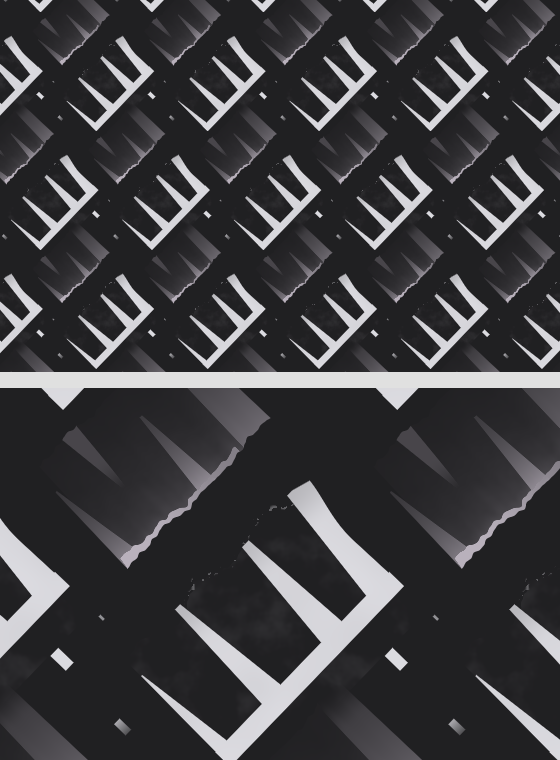
Top, the full canvas; bottom, a detail of the centre.
Write a Shadertoy shader that draws this pattern.

```glsl
// Staggered rows of tilted white combs, each with a torn faded ghost and small chips, on near-black.
#define REPEATS 5.026            // combs across the canvas
#define ROW_STEP 1.067           // row height, in repeat widths
#define ORIGIN vec2(0.864, 0.026)
#define TILT 0.804               // angle of the comb's spine
#define SPINE_LENGTH 0.750
#define SPINE_WIDTH 0.062
#define TEAR_HEIGHT 0.632        // distance of the ghost's torn edge from the spine
#define TEAR_ROUGHNESS 0.035
#define SMOKE 0.075
#define DARK vec3(0.126, 0.124, 0.133)
#define PAPER vec3(0.860, 0.858, 0.878)
#define GHOST vec3(0.830, 0.795, 0.845)

float hash(vec2 p) {
    return fract(sin(dot(p, vec2(12.9898, 78.233))) * 43758.5453);
}

float noise(vec2 p) {
    vec2 i = floor(p), f = fract(p);
    f = f * f * (3.0 - 2.0 * f);
    return mix(mix(hash(i), hash(i + vec2(1, 0)), f.x),
               mix(hash(i + vec2(0, 1)), hash(i + vec2(1, 1)), f.x), f.y);
}

float fbm(vec2 p) {
    float sum = 0.0, amp = 0.5;
    for (int i = 0; i < 4; i++) {
        sum += amp * noise(p);
        p = p * 2.03 + 7.1;
        amp *= 0.5;
    }
    return sum;
}

// Coverage of a signed distance, smoothed over one pixel
float cover(float d) {
    return clamp(0.5 - d * iResolution.x / REPEATS, 0.0, 1.0);
}

float box(vec2 p, vec2 halfSize) {
    vec2 d = abs(p) - halfSize;
    return max(d.x, d.y);
}

// Blade between two heights; base and top hold its left and right sides
float blade(vec2 p, vec2 base, vec2 top, float low, float high) {
    vec2 side = mix(base, top, clamp((p.y - low) / (high - low), 0.0, 1.0));
    return max(max(side.x - p.x, p.x - side.y), max(low - p.y, p.y - high));
}

// White comb: spine, four blades, smoky panels with a ragged far edge
float comb(vec2 p) {
    vec2 mid = vec2(SPINE_LENGTH, SPINE_WIDTH) * 0.5;
    float d = box(p - mid, mid);
    d = min(d, blade(p, vec2(0.0, 0.056), vec2(0.010, 0.015), 0.0, 0.380));
    d = min(d, blade(p, vec2(0.197, 0.287), vec2(0.224, 0.246), 0.0, 0.445));
    d = min(d, blade(p, vec2(0.449, 0.548), vec2(0.497, 0.526), 0.0, 0.430));
    float flare = 0.045 * smoothstep(0.20, 0.43, p.y);
    float last = blade(p, vec2(0.642, 0.748), vec2(0.702, 0.738) + vec2(0, flare), 0.0, 0.440);
    d = min(d, max(last, 0.7 * (p.y - 0.435 + 0.3 * (p.x - 0.74))));
    float shade = 1.0 - 0.16 * smoothstep(0.30, 0.44, p.y) - 0.05 * noise(p * 9.0);

    float edge = 0.435 + 0.02 * sin(p.x * 24.0) + 0.02 * (noise(p.xx * 40.0) - 0.5);
    float panel = cover(max(box(p - vec2(0.36, 0.2), vec2(0.35, 0.3)), p.y - edge));
    float smoke = SMOKE * panel * smoothstep(0.42, 0.8, fbm(p * 11.0));
    float specks = step(0.80, noise(p * 110.0)) * smoothstep(0.012, 0.0, abs(p.y - edge));
    specks *= step(0.25, p.x) * step(p.x, 0.70) * 0.35;
    return max(cover(d) * shade, max(smoke, specks));
}

// Faded comb above a bright torn edge
float ghost(vec2 p) {
    float tear = TEAR_HEIGHT + TEAR_ROUGHNESS * (noise(vec2(p.x * 13.0, 3.0)) - 0.5)
               + 0.4 * TEAR_ROUGHNESS * (noise(vec2(p.x * 55.0, 8.0)) - 0.5);
    p.y -= tear;
    float fade = exp(-max(p.y, 0.0) * 5.0);
    float glow = cover(blade(p, vec2(0.225, 0.74), vec2(0.25, 0.74), 0.0, 0.40));
    float k = glow * 0.24 * exp(-max(p.y, 0.0) * 7.5) * (0.5 + fbm(p * 9.0));
    k = max(k, 0.60 * fade * cover(blade(p, vec2(0.213, 0.275), vec2(0.228, 0.234), 0.0, 0.31)));
    k = max(k, 0.22 * smoothstep(0.10, 0.28, p.y)
             * cover(blade(p, vec2(0.378, 0.384), vec2(0.355, 0.415), 0.13, 0.40)));
    k = max(k, 0.65 * fade * cover(blade(p, vec2(0.525, 0.590), vec2(0.564, 0.574), 0.0, 0.29)));
    k = max(k, 0.42 * exp(-max(p.y, 0.0) * 3.0) * smoothstep(0.41, 0.28, p.y)
             * cover(blade(p, vec2(0.715, 0.835), vec2(0.735, 0.830), 0.0, 0.41)));
    float rim = mix(0.034, 0.012, smoothstep(0.22, 0.36, p.x)) + 0.012 * noise(p.xx * 30.0);
    float torn = cover(blade(p, vec2(0.213, 0.70), vec2(0.22, 0.70), 0.0, rim));
    return max(k, torn * mix(0.85, 0.55, smoothstep(0.3, 0.7, p.x)));
}

// Loose rectangles beside each comb
float chips(vec2 p) {
    float k = cover(box(p - vec2(0.576, -0.135), vec2(0.017, 0.032)));
    vec2 q = p - vec2(0.556, -0.406);
    k = max(k, cover(box(q, vec2(0.012, 0.024))) * (0.5 + 10.0 * q.y));
    return max(k, 0.6 * cover(box(p - vec2(0.054, 0.586), vec2(0.004, 0.009))));
}

void mainImage(out vec4 fragColor, in vec2 fragCoord) {
    vec2 p = fragCoord / iResolution.x * REPEATS - ORIGIN;
    vec2 along = vec2(cos(TILT), sin(TILT));
    float row = floor(p.y / ROW_STEP);
    float white = 0.0, faded = 0.0;

    // Motifs reach into the row above and the columns beside them
    for (int j = -1; j <= 0; j++) {
        float r = row + float(j);
        float x = p.x - 0.5 * mod(r, 2.0);
        for (int i = -1; i <= 1; i++) {
            vec2 local = vec2(x - round(x) + float(i), p.y - r * ROW_STEP);
            vec2 q = vec2(dot(local, along), dot(local, vec2(-along.y, along.x)));
            white = max(white, max(comb(q), chips(q)));
            faded = max(faded, ghost(q));
        }
    }
    vec3 color = mix(DARK, GHOST, faded);
    fragColor = vec4(mix(color, PAPER, white), 1.0);
}
```
